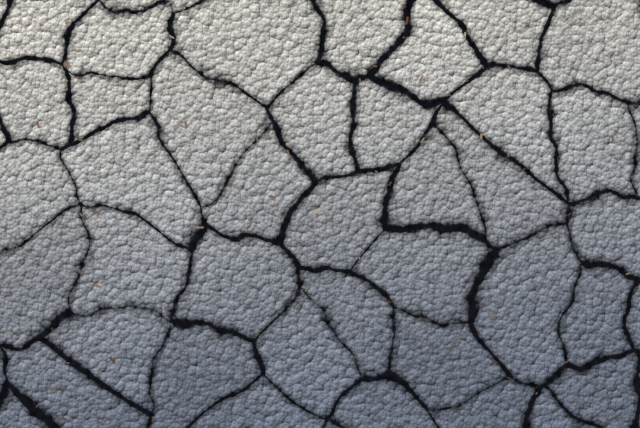
This texture is drawn by a Shadertoy shader. Its source:

```glsl
// Sunlit, weathered asphalt broken into slabs by dark cracks with scattered chips.

const vec3 FAR_TAR    = vec3(0.68, 0.67, 0.645);
const vec3 NEAR_TAR   = vec3(0.37, 0.395, 0.445);
const vec3 CRACK_DARK = vec3(0.065, 0.07, 0.09);
const vec3 CHIP_BROWN = vec3(0.45, 0.30, 0.21);
const vec3 CHIP_STRAW = vec3(0.80, 0.71, 0.59);
const vec2 SUN_DIR    = vec2(-0.45, 0.89);

vec2 hash22(vec2 p) {
    vec3 q = fract(p.xyx * vec3(0.1031, 0.1030, 0.0973));
    q += dot(q, q.yzx + 33.33);
    return fract((q.xx + q.yz) * q.zy);
}

// Layered sines bend straight cell borders into ragged cracks.
vec2 wobble(vec2 p, float amp, float freq) {
    mat2 turn = mat2(0.8, 0.6, -0.6, 0.8);
    for (int i = 0; i < 5; i++) {
        p += amp * turn * sin(freq * (turn * p).yx + float(i) * vec2(1.7, 4.1));
        turn *= mat2(0.36, 0.93, -0.93, 0.36);
        freq *= 2.1;
        amp *= 0.5;
    }
    return p;
}

// x: distance to the nearest crack side (negative inside), y: slab random.
vec2 slabs(vec2 p, float scale, float thin, float wide) {
    p *= scale;
    vec2 cell = floor(p), f = p - cell, nearId = cell, nearVec = vec2(0.0);
    float best = 9.0;
    for (int y = -1; y <= 1; y++)
    for (int x = -1; x <= 1; x++) {
        vec2 id = cell + vec2(x, y);
        vec2 v = vec2(x, y) + 0.06 + 0.88 * hash22(id + 40.0) - f;
        if (dot(v, v) < best) { best = dot(v, v); nearVec = v; nearId = id; }
    }
    float gap = 9.0;
    for (int y = -2; y <= 2; y++)
    for (int x = -2; x <= 2; x++) {
        vec2 id = nearId + vec2(x, y);
        if (x == 0 && y == 0) continue;
        vec2 v = id - cell + 0.06 + 0.88 * hash22(id + 40.0) - f;
        float border = dot(0.5 * (nearVec + v), normalize(v - nearVec)) / scale;
        float width = mix(thin, wide, hash22(id + nearId + 90.0).x);
        gap = min(gap, border - width);
    }
    return vec2(gap, hash22(nearId + 7.0).y);
}

// Rounded stones of uneven height.
float stones(vec2 p) {
    vec2 cell = floor(p), f = p - cell;
    float h = -1.0;
    for (int y = -1; y <= 1; y++)
    for (int x = -1; x <= 1; x++) {
        vec2 r = hash22(cell + vec2(x, y));
        vec2 v = vec2(x, y) + r - f;
        h = max(h, 0.6 * fract(r.x * 17.0 + r.y * 31.0) - dot(v, v));
    }
    return h;
}

float surface(vec2 p) {
    return stones(p * 68.0) + 0.5 * stones(p.yx * 135.0 + 50.0);
}

// x: coverage of a small stick, y: its colour random.
vec2 chips(vec2 p, float scale, float density, float pixel) {
    p *= scale;
    vec2 cell = floor(p);
    vec2 r = hash22(cell + 300.0), s = hash22(cell + 500.0);
    vec2 v = p - cell - mix(vec2(0.35), vec2(0.65), s);
    float angle = 6.2832 * r.y, halfLength = mix(0.04, 0.28, s.x * s.y);
    vec2 axis = vec2(cos(angle), sin(angle));
    float d = length(v - axis * clamp(dot(v, axis), -halfLength, halfLength));
    float radius = mix(0.045, 0.085, s.y), soft = pixel * scale;
    float cover = 1.0 - smoothstep(radius - soft, radius + soft, d);
    return vec2(cover * step(r.x, density), fract(r.y * 13.0 + s.x));
}

void mainImage(out vec4 fragColor, in vec2 fragCoord) {
    float pixel = 1.0 / iResolution.y;
    vec2 p = fragCoord * pixel;

    // Slab layout, with crack sides nibbled by the stones.
    float height = surface(p);
    vec2 slab = slabs(wobble(p, 0.026, 9.0), 4.7, 0.0012, 0.0075);
    float gap = slab.x + 0.004 * height;

    // Light falls off from the upper left towards the lower right.
    float daylight = smoothstep(-0.05, 1.1, p.y - 0.14 * (p.x - 0.75));
    vec3 color = mix(NEAR_TAR, FAR_TAR, daylight);
    vec2 patches = sin(wobble(p, 0.05, 5.0) * 11.0);
    color *= 1.0 + 0.07 * (slab.y - 0.5) + 0.03 * patches.x * patches.y;

    // Stone relief: sunny faces, shaded pits.
    float relief = height - surface(p + SUN_DIR * 0.0038);
    color *= clamp(1.02 + 0.62 * relief + 0.22 * height, 0.3, 1.5);

    // Grimy crack edges, then the crack itself.
    color *= mix(0.62, 1.0, smoothstep(0.0, 0.016, gap));
    float crack = 1.0 - smoothstep(-pixel, 0.0015 + pixel, gap);
    color = mix(color, CRACK_DARK * (1.0 + 0.6 * height), crack);

    // Wood chips and pale grit gather in the cracks.
    float density = mix(0.35, 0.035, smoothstep(0.0, 0.006, gap));
    vec2 chip = chips(p, 29.0, density, pixel);
    vec3 chipColor = mix(CHIP_BROWN, CHIP_STRAW, chip.y * chip.y);
    color = mix(color, chipColor * (0.75 + 0.35 * daylight), 0.85 * chip.x);

    fragColor = vec4(color, 1.0);
}
```
